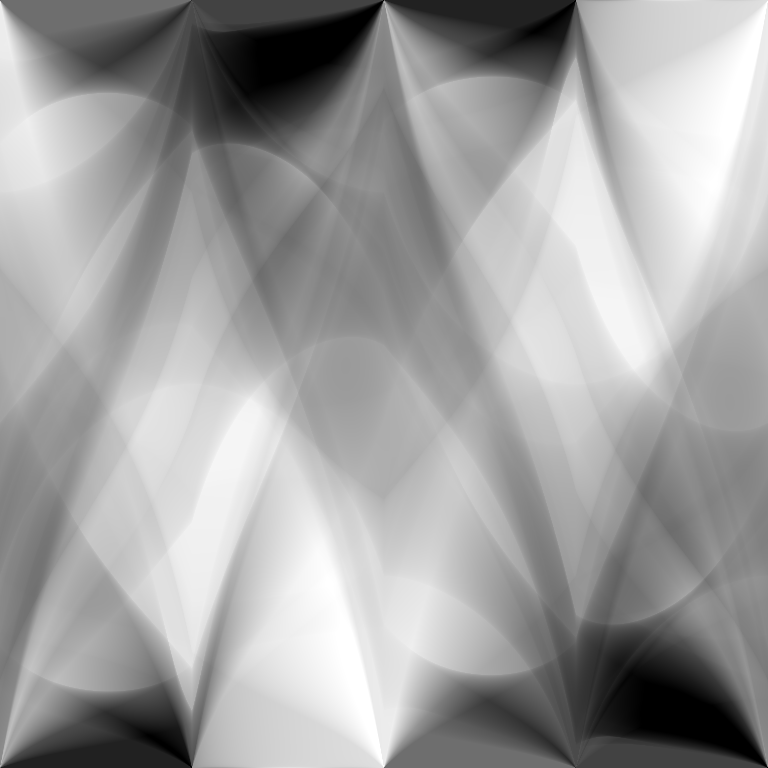
Write a Shadertoy shader that draws this background.

```glsl
// Soft grey folds: a square field of overlapping discs seen through every straight line.
// Across runs the line's angle, upward its offset; the shade is the mean tone on the line.
// Each disc adds its exact chord length, so every edge becomes a smooth sinusoidal fold.

const float TAU = 6.2831853;

// Discs as centre.xy, radius, tone added inside; the field spans -1 to 1.
const vec4 DISCS[11] = vec4[11](
    vec4(-0.80, 1.20, 0.60, -0.62),   // dark upper rim
    vec4(0.30, 1.32, 0.66, -0.35),
    vec4(1.00, 1.05, 0.38, -0.45),
    vec4(-1.00, -1.05, 0.32, -0.45),  // dark lower rim
    vec4(-0.35, -7.00, 6.15, -0.30),
    vec4(-0.35, -1.25, 0.51, -0.48),
    vec4(-0.95, 0.10, 0.18, 0.45),    // bright side lights
    vec4(0.90, -0.10, 0.60, 0.20),
    vec4(0.00, 0.50, 0.50, -0.20),    // broad grey veils
    vec4(0.25, 0.75, 0.60, -0.10),
    vec4(-0.75, 0.29, 0.65, -0.30));

vec3 hash3(float n) {
    vec3 p = fract(n * vec3(0.1031, 0.1030, 0.0973));
    p += dot(p, p.yzx + 33.33);
    return fract((p.xxy + p.yzz) * p.zyx);
}

// Length of the line segment [span.x, span.y] lying inside a disc.
float chord(vec2 centre, float radius, vec2 normal, vec2 along, float offset, vec2 span) {
    float away = dot(centre, normal) - offset;
    float halfChord = sqrt(max(radius * radius - away * away, 0.0));
    float mid = dot(centre, along);
    return max(min(span.y, mid + halfChord) - max(span.x, mid - halfChord), 0.0);
}

void mainImage(out vec4 fragColor, in vec2 fragCoord) {
    vec2 uv = fragCoord / iResolution.xy;

    // Line for this point, its offset scaled to the square's reach at that angle
    float angle = TAU * uv.x;
    vec2 normal = vec2(cos(angle), sin(angle));
    vec2 along = vec2(-normal.y, normal.x);
    float offset = (2.0 * uv.y - 1.0) * (abs(normal.x) + abs(normal.y));

    // Part of the line inside the square
    vec2 slope = mix(vec2(-1.0), vec2(1.0), step(0.0, along)) * max(abs(along), 1e-4);
    vec2 middle = -normal * offset / slope;
    vec2 reach = 1.0 / abs(slope);
    vec2 enter = middle - reach, leave = middle + reach;
    vec2 span = vec2(max(enter.x, enter.y), min(leave.x, leave.y));
    float total = max(span.y - span.x, 1e-4);

    // Main folds
    float sum = 0.0;
    for (int i = 0; i < 11; i++) {
        vec4 disc = DISCS[i];
        sum += disc.w * chord(disc.xy, disc.z, normal, along, offset, span);
    }

    // Faint scattered streaks
    for (int i = 0; i < 10; i++) {
        vec3 h = hash3(float(i) + 7.0);
        float tone = i % 2 == 0 ? 0.1 : -0.1;
        sum += tone * chord(2.0 * h.xy - 1.0, mix(0.04, 0.22, h.z), normal, along, offset, span);
    }

    float shade = clamp(0.88 + sum / total, 0.0, 1.0);
    fragColor = vec4(vec3(shade), 1.0);
}
```
